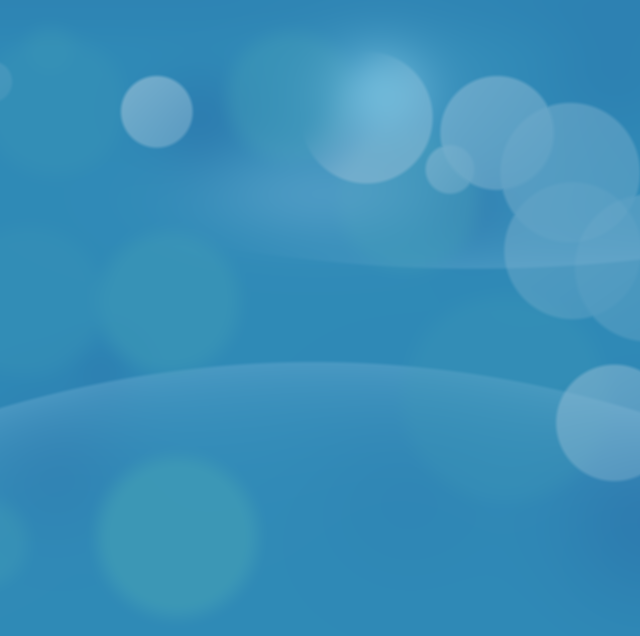
This background is drawn by a Shadertoy shader. Its source:

```glsl
// Soft blue backdrop with pale bokeh discs, hazy glows and two sweeping arcs of light.
#define BASE_BLUE  vec3(0.185, 0.540, 0.715)
#define DEEP_BLUE  vec3(0.160, 0.455, 0.670)
#define TEAL       vec3(0.250, 0.610, 0.710)
#define PALE       vec3(0.560, 0.730, 0.830)
#define HAZE       vec3(0.400, 0.660, 0.810)
#define GLOW       vec3(0.480, 0.780, 0.890)
#define EDGE       0.004
#define SOFT_EDGE  0.022
#define OVERLAP    0.25

// Discs: centre x, centre y, radius, opacity (canvas width = 1)
const vec4 paleDiscs[8] = vec4[8](
    vec4(0.245, 0.819, 0.056, 0.60), vec4(0.777, 0.786, 0.089, 0.48),
    vec4(0.703, 0.729, 0.038, 0.46), vec4(0.891, 0.724, 0.109, 0.36),
    vec4(0.895, 0.602, 0.107, 0.31), vec4(1.013, 0.575, 0.115, 0.28),
    vec4(0.960, 0.333, 0.091, 0.46), vec4(-0.013, 0.866, 0.032, 0.20));

const vec4 tealDiscs[9] = vec4[9](
    vec4(0.264, 0.521, 0.109, 0.45), vec4(0.277, 0.155, 0.124, 0.75),
    vec4(0.085, 0.830, 0.110, 0.22), vec4(0.456, 0.842, 0.100, 0.40),
    vec4(0.638, 0.680, 0.108, 0.40), vec4(-0.025, 0.145, 0.067, 0.40),
    vec4(0.045, 0.523, 0.115, 0.20), vec4(0.790, 0.370, 0.160, 0.22),
    vec4(0.078, 0.917, 0.035, 0.20));

// Shadows: centre x, centre y, spread, strength
const vec4 shadows[7] = vec4[7](
    vec4(0.320, 0.800, 0.085, 0.60), vec4(0.735, 0.665, 0.070, 0.55),
    vec4(1.020, 0.200, 0.150, 0.75), vec4(0.080, 0.280, 0.120, 0.45),
    vec4(0.960, 0.890, 0.120, 0.40), vec4(0.160, 0.415, 0.050, 0.35),
    vec4(0.640, 0.240, 0.150, 0.22));

float disc(vec2 p, vec2 centre, float radius, float blur) {
    return 1.0 - smoothstep(-blur, blur, length(p - centre) - radius);
}

float blob(vec2 p, vec2 centre, vec2 spread) {
    vec2 q = (p - centre) / spread;
    return exp(-dot(q, q));
}

// Sheet of light that starts at an edge and fades with distance from it
float sheet(float depth, float fade) {
    return smoothstep(-EDGE, EDGE, depth) * exp(-max(depth, 0.0) / fade);
}

void mainImage(out vec4 fragColor, in vec2 fragCoord) {
    vec2 p = fragCoord / iResolution.x;
    float top = iResolution.y / iResolution.x;

    // Base gradient and shadows
    vec3 color = BASE_BLUE;
    color = mix(color, DEEP_BLUE, 0.25 * smoothstep(top - 0.10, top, p.y));
    for (int i = 0; i < 7; i++) {
        vec4 s = shadows[i];
        color = mix(color, DEEP_BLUE, s.w * blob(p, s.xy, vec2(s.z)));
    }

    // Lower arc, lit beneath its rim
    float lowerRim = 0.428 - 0.30 * (p.x - 0.49) * (p.x - 0.49);
    color = mix(color, HAZE, 0.50 * sheet(lowerRim - p.y, 0.075));

    // Upper arc, lit above its rim and fading to the left
    float upperRim = 0.574 + 0.215 * (p.x - 0.742) * (p.x - 0.742);
    float reach = smoothstep(0.30, 0.80, p.x);
    color = mix(color, HAZE, 0.42 * reach * sheet(p.y - upperRim, 0.055));

    // Blurred teal discs
    for (int i = 0; i < 9; i++) {
        vec4 d = tealDiscs[i];
        color = mix(color, TEAL, d.w * disc(p, d.xy, d.z, SOFT_EDGE));
    }

    // Wide haze in the middle
    color = mix(color, HAZE, 0.50 * blob(p, vec2(0.50, 0.690), vec2(0.19, 0.075)));

    // Pale discs, blended so that overlaps stay gentle
    float cover = 0.0;
    for (int i = 0; i < 8; i++) {
        vec4 d = paleDiscs[i];
        float shade = 1.0 - 0.18 * dot((p - d.xy) / d.z, vec2(0.6, -0.8));
        float a = d.w * shade * disc(p, d.xy, d.z, EDGE);
        cover = max(cover, a) + OVERLAP * min(cover, a);
    }
    color = mix(color, PALE, cover);

    // Bright disc that dissolves toward its upper left
    vec2 centre = vec2(0.573, 0.810);
    float dissolve = smoothstep(-0.08, 0.04, dot(p - centre, vec2(0.8, -0.6)));
    color = mix(color, PALE, 0.58 * dissolve * disc(p, centre, 0.103, EDGE));

    // Central glow
    color = mix(color, GLOW, 0.72 * blob(p, vec2(0.595, 0.848), vec2(0.075, 0.070)));
    color = mix(color, HAZE, 0.22 * blob(p, vec2(0.60, 0.85), vec2(0.17, 0.11)));

    fragColor = vec4(color, 1.0);
}
```
